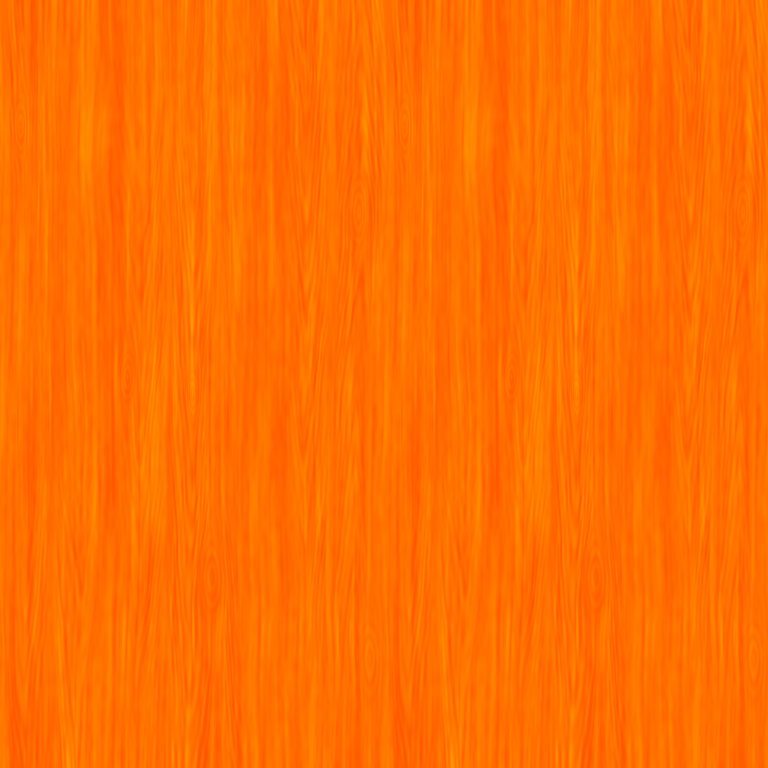
This texture is drawn by a WebGL 2 fragment shader. Its source:

```glsl
#version 300 es
precision highp float;
// Orange veneer: vertical wood grain that repeats twice across the canvas.
// Stretched, wrapping value noise gives streaks and fibres; nested V-shaped
// growth lines run along strips, and elongated eyes push the fibres apart.

#define REPEATS 2.0          // grain tiles across the canvas
#define STRIPS 7.0           // growth-line strips per tile
#define EYES 6               // elongated knots per tile
#define EYE_SIZE vec2(0.028, 0.05)
#define BASE_GREEN 0.431     // mean green level
#define WIDE 0.036           // contrast of wide streaks
#define STREAK 0.045         // contrast of medium streaks
#define FIBRE 0.082          // contrast of fine fibres
#define PORE 0.045           // contrast of short pores
#define GROWTH 0.044         // contrast of growth lines
#define GLEAM 0.07           // strength of pale yellow flecks

uniform vec2 u_resolution;
out vec4 outColor;

const float TAU = 6.2831853;

float hash(vec2 cell, uint seed) {
    uvec2 v = uvec2(ivec2(cell)) * uvec2(1597334677u, 3812015801u);
    uint h = (v.x ^ v.y ^ (seed * 2654435769u)) * 747796405u + 2891336453u;
    h = ((h >> ((h >> 28u) + 4u)) ^ h) * 277803737u;
    h = (h >> 22u) ^ h;
    return float(h >> 8u) / 16777216.0;
}

// Value noise with the given cells per tile; wraps along x.
float noise(vec2 p, vec2 cells, uint seed) {
    vec2 q = p * cells;
    vec2 i = floor(q);
    vec2 f = q - i;
    f = f * f * (3.0 - 2.0 * f);
    float x0 = mod(i.x, cells.x);
    float x1 = mod(i.x + 1.0, cells.x);
    float low = mix(hash(vec2(x0, i.y), seed), hash(vec2(x1, i.y), seed), f.x);
    float high = mix(hash(vec2(x0, i.y + 1.0), seed), hash(vec2(x1, i.y + 1.0), seed), f.x);
    return mix(low, high, f.y);
}

float centred(vec2 p, vec2 cells, uint seed) {
    return noise(p, cells, seed) - 0.5;
}

// Nested V lines in each strip, fading out at the strip edges.
float growthLines(vec2 p) {
    float s = p.x * STRIPS;
    float id = mod(floor(s), STRIPS);
    float d = fract(s) * 2.0 - 1.0;
    float facing = hash(vec2(id, 1.0), 21u) < 0.75 ? 1.0 : -1.0;
    float rate = mix(7.0, 18.0, hash(vec2(id, 2.0), 22u));
    float rings = facing * p.y * rate - 6.0 * sqrt(d * d + 0.01);
    rings += 1.1 * centred(p, vec2(24.0, 8.0), 23u) + 0.5 * centred(p, vec2(60.0, 22.0), 24u);
    float uneven = noise(vec2((id + 0.01) / STRIPS, rings), vec2(STRIPS, 1.7), 25u);
    float line = 0.6 * cos(TAU * rings) + 1.6 * (uneven - 0.5);
    float window = 1.0 - smoothstep(0.65, 1.0, abs(d));
    return line * window * smoothstep(0.1, 0.5, noise(p, vec2(STRIPS, 2.0), 26u));
}

void main() {
    vec2 uv = gl_FragCoord.xy / u_resolution;
    vec2 p = vec2(uv.x * REPEATS, uv.y);

    // Slow sideways wander of the grain
    p.x += 0.03 * centred(p, vec2(5.0, 2.5), 1u) + 0.010 * centred(p, vec2(14.0, 9.0), 2u);

    // Eyes: oval rings that spread the fibres around them
    float eyeMask = 0.0;
    float eyeLine = 0.0;
    float push = 0.0;
    for (int k = 0; k < EYES; k++) {
        vec2 key = vec2(float(k), 3.0);
        vec2 centre = vec2(hash(key, 31u), (float(k) + hash(key, 32u)) / float(EYES));
        float size = mix(0.6, 1.1, hash(key, 33u));
        vec2 d = p - centre;
        d.x -= round(d.x);
        float e = length(d / (EYE_SIZE * size));
        float mask = 1.0 - smoothstep(0.5, 1.5, e);
        float wobble = 0.9 * centred(p, vec2(36.0, 14.0), 34u);
        eyeLine += mask * 0.7 * cos(TAU * (e * 2.6 + wobble));
        eyeMask = max(eyeMask, mask);
        push += d.x * 0.6 * exp(-e * e * 0.7);
    }
    p.x -= push;

    // Wide and medium streaks
    float green = BASE_GREEN;
    green += WIDE * centred(p, vec2(13.0, 1.0), 3u);
    green += STREAK * centred(p, vec2(46.0, 2.2), 4u);

    // Fine fibres at two widths, and short pores
    green += FIBRE * centred(p, vec2(112.0, 5.0), 5u);
    green += 0.8 * FIBRE * centred(p, vec2(181.0, 11.0), 9u);
    green += PORE * centred(p, vec2(150.0, 60.0), 6u);

    // Growth lines, replaced by oval rings inside the eyes
    green += GROWTH * (growthLines(p) * (1.0 - eyeMask) + 0.8 * eyeLine);

    // Pale flecks and thin dark seams
    green += GLEAM * smoothstep(0.68, 0.98, noise(p, vec2(80.0, 6.0), 7u));
    green -= 0.5 * GLEAM * smoothstep(0.72, 0.98, noise(p, vec2(96.0, 4.0), 8u));

    outColor = vec4(1.0, clamp(green, 0.34, 0.60), 0.0, 1.0);
}
```
